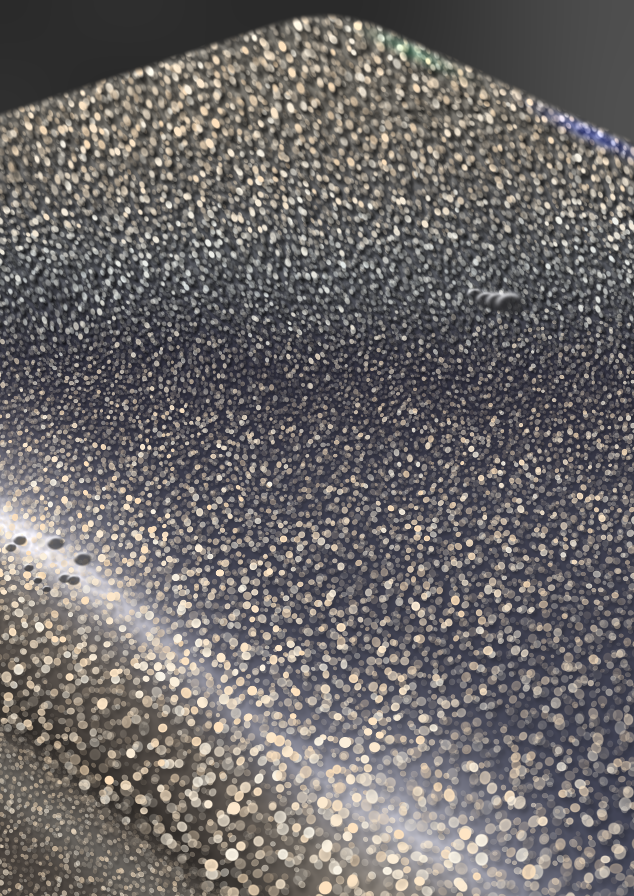
This texture is drawn by a Shadertoy shader. Its source:

```glsl
// Dew drops on a dark curved panel, sharp along one band and blurred to bokeh beyond it.
const float FOCUS_Y = 0.56, FOCUS_CELL = 0.0072;

float hash(vec2 p) {
    vec3 q = fract(vec3(p.xyx) * 0.1031);
    q += dot(q, q.yzx + 33.33);
    return fract((q.x + q.y) * q.z);
}
float noise(vec2 p) {
    vec2 i = floor(p), f = fract(p);
    f = f * f * (3.0 - 2.0 * f);
    return mix(mix(hash(i), hash(i + vec2(1, 0)), f.x),
               mix(hash(i + vec2(0, 1)), hash(i + vec2(1, 1)), f.x), f.y);
}
float gauss(float d, float width) { return exp(-d * d / (width * width)); }

// Drop rows grow with distance from focus; these convert height to row and back.
float growth(float side) { return side > 0.0 ? 0.015 : 0.024; }
float rowAt(float y, float scale) {
    float d = y - FOCUS_Y, k = growth(d);
    return sign(d) * log(1.0 + k * abs(d) / FOCUS_CELL) / (k * scale);
}
float heightAt(float row, float scale) {
    float k = growth(row);
    return FOCUS_Y + sign(row) * FOCUS_CELL * (exp(k * scale * abs(row)) - 1.0) / k;
}

// Signed distance above the shiny fold at the lower left.
float foldDistance(vec2 p) {
    return (p.y - 0.415 + 0.755 * p.x - 0.012 * sin(p.x * 14.0)) * 0.8;
}
// Signed depth inside the panel outline, with a rounded peak.
float panelDepth(vec2 p) {
    float a = 0.872 + 0.33 * p.x - p.y, b = 1.166 - 0.46 * p.x - p.y;
    float h = clamp(0.5 + 10.0 * (b - a), 0.0, 1.0);
    return mix(b, a, h) - 0.05 * h * (1.0 - h);
}
vec3 backdrop(vec2 p) {
    return vec3(0.13 + 0.14 * smoothstep(0.38, 0.72, p.x) + 0.06 * noise(p * 7.0));
}

vec3 panelBase(vec2 p, float fold, float lip) {
    float y = p.y + 0.03 * (noise(p * 6.0) - 0.5);
    vec3 c = mix(vec3(0.25, 0.26, 0.33), vec3(0.24, 0.245, 0.305), smoothstep(0.05, 0.4, y));
    c = mix(c, vec3(0.19, 0.19, 0.245), smoothstep(0.42, 0.56, y));
    c = mix(c, vec3(0.34, 0.35, 0.375), smoothstep(0.58, 0.72, y));
    c = mix(c, vec3(0.48, 0.465, 0.435), smoothstep(0.70, 0.90, y));
    // Side wall under the fold, then the lower grey lip
    c = mix(c, vec3(0.29, 0.265, 0.245), smoothstep(0.01, -0.08, fold));
    c *= 1.0 - 0.3 * gauss(lip - 0.05, 0.035);
    c = mix(c, vec3(0.40, 0.385, 0.365), gauss(lip + 0.03, 0.04));
    // Light caught by the fold
    float near = smoothstep(0.28, 0.0, p.x);
    c += vec3(1.0, 0.98, 0.94) * mix(0.13, 0.50, near) * gauss(fold, 0.022);
    c += vec3(1.0, 0.98, 0.95) * mix(0.15, 0.30, near) * gauss(fold - 0.005, 0.085);
    return c + vec3(0.22, 0.215, 0.20) * gauss(length(p - vec2(0.44, 0.06)), 0.12);
}

vec3 dropTint(vec2 p, float h) {
    vec3 warm = mix(vec3(1.0, 0.88, 0.73), vec3(0.98, 0.96, 0.91), h);
    return mix(warm, vec3(0.89, 0.94, 0.96), 0.7 * gauss(p.y - 0.68, 0.08));
}

// One jittered layer of drops, each a highlight disc with a shaded side.
vec3 addDrops(vec3 col, vec2 p, float scale, float seed, float strength) {
    p.y += 0.018 * (noise(p * 13.0 + seed * 9.0) - 0.5) + 0.05 * (seed - 2.0) * p.x;
    float baseRow = floor(rowAt(p.y, scale));
    float above = smoothstep(-0.02, 0.12, p.y - FOCUS_Y);
    float sharp = gauss(p.y - FOCUS_Y, 0.14);
    for (int k = 0; k < 9; k++) {
        float row = baseRow + float(k / 3 - 1), mid = heightAt(row + 0.5, scale);
        float cell = scale * (FOCUS_CELL + growth(mid - FOCUS_Y) * abs(mid - FOCUS_Y));
        float shift = hash(vec2(row + 200.0, seed));
        float column = floor(p.x / cell + shift) + float(k % 3 - 1);
        vec2 id = vec2(column, row + 200.0) + seed * 17.0;
        vec2 jitter = vec2(hash(id), hash(id + 71.3));
        vec2 center = vec2((column + 0.5 - shift) * cell, mid);
        vec2 q = (p - center) / cell - 0.95 * (jitter - 0.5);
        q = mix(q, vec2(q.x + 0.28 * q.y, q.y * 0.78), above);
        float r = mix(0.20, 0.35, hash(id + 139.7)) * (1.0 - 0.12 * above), len = length(q);
        float blur = max(mix(0.05, 0.12, above), 0.6 / (iResolution.y * cell));
        float disc = smoothstep(r + blur, r - blur, len);
        float rim = mix(0.85, 1.0, smoothstep(0.45 * r, r, len));
        float shade = smoothstep(0.55, 0.15, length(q + vec2(-0.18, 0.32)));
        col *= 1.0 - 0.25 * shade * mix(0.3, 1.0, above);
        float level = mix(0.18, 1.2, pow(hash(id + 211.9), mix(1.5, 2.6, sharp)));
        col = mix(col, dropTint(p, jitter.y), min(disc * strength * level * rim, 1.0));
    }
    return col;
}

// A larger clear bead: dark body with a bright crescent.
vec3 addBead(vec3 col, vec2 p, vec2 center, float r) {
    vec2 q = (p - center) / r * vec2(0.8, 1.0);
    col = mix(col, vec3(0.17, 0.17, 0.18), 0.7 * smoothstep(1.1, 0.7, length(q)));
    return col + 0.5 * gauss(length(q) - 0.75, 0.22) * smoothstep(-0.1, 0.8, q.y - 0.4 * q.x);
}

void mainImage(out vec4 fragColor, in vec2 fragCoord) {
    vec2 p = fragCoord / iResolution.y;
    float depth = panelDepth(p), fold = foldDistance(p), lip = p.y - 0.165 + 0.8 * p.x;
    vec3 base = panelBase(p, fold, lip);
    // Drops shine at the top and near the fold, and dim toward the lower right
    float shine = 0.88 + 0.32 * gauss(fold - 0.01, 0.11) + 0.25 * smoothstep(0.62, 0.78, p.y);
    shine *= 1.0 - 0.28 * smoothstep(0.40, 0.7, p.x) * smoothstep(0.5, 0.25, p.y);
    shine *= (1.0 - 0.2 * gauss(p.y - 0.575, 0.05)) * (0.8 + 0.4 * noise(p * 16.0));
    vec3 col = addDrops(base, p, 0.72, 3.0, shine * 0.55);
    col = addDrops(col, p, 1.0, 1.0, shine * 0.85);
    col = addDrops(col, p, 1.12, 2.0, shine);
    // Fine grain of drops on the lip
    vec3 grain = addDrops(base, p, 0.42, 4.0, 0.55);
    col = mix(col, addDrops(grain, p, 0.5, 5.0, 0.6), smoothstep(0.06, -0.01, lip));
    // Beads on the fold, then on the upper panel
    for (int i = 0; i < 13; i++) {
        float n = float(i), h = hash(vec2(n, 5.0)), m = n - 9.0;
        vec2 low = vec2(0.012 + 0.010 * n, 0.37 - 0.007 * n + 0.07 * h);
        vec2 high = vec2(0.53 + 0.013 * m, 0.66 + 0.02 * h);
        col = addBead(col, p, i < 9 ? low : high, i < 9 ? 0.004 + 0.005 * h : 0.008 + 0.002 * m);
    }
    // Coloured glints along the right rim
    vec3 glint = vec3(0.0, 0.12, 0.07) * gauss(p.x - 0.46, 0.04);
    glint += vec3(0.0, 0.04, 0.28) * gauss(p.x - 0.66, 0.05);
    col += glint * gauss(depth - 0.012, 0.009) + 0.07 * gauss(depth - 0.005, 0.008);
    col = mix(backdrop(p), col, smoothstep(-0.004, 0.006, depth));
    fragColor = vec4(clamp(col, 0.0, 1.0), 1.0);
}
```
